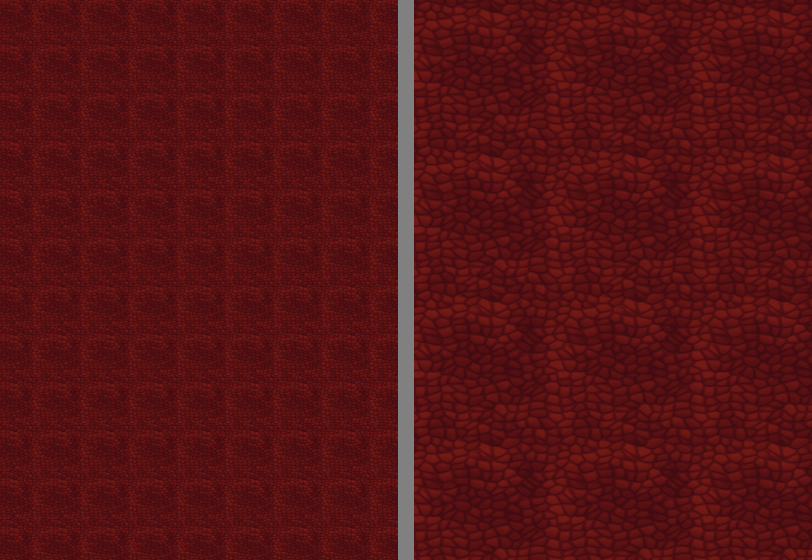
Left, the full canvas; right, a detail of the centre.
A Shadertoy shader for this texture:

```glsl
const float TAU = 6.2831853;
const float REPEATS_DOWN = 11.62;
const vec2 TILE_SHIFT = vec2(0.756, 0.013);
const vec2 GRAIN_COUNT = vec2(11.0, 17.0);
const vec3 CREASE_RED = vec3(0.250, 0.043, 0.068);
const vec3 HIDE_RED = vec3(0.333, 0.060, 0.070);
const vec3 WORN_RED = vec3(0.455, 0.102, 0.082);

vec2 hash2(vec2 p) {
    vec3 q = fract(p.xyx * vec3(0.1031, 0.1030, 0.0973));
    q += dot(q, q.yzx + 33.33);
    return fract((q.xx + q.yz) * q.zy);
}

// Value noise that wraps after the given number of cells
float wrappedNoise(vec2 p, vec2 period) {
    vec2 cell = floor(p);
    vec2 f = fract(p);
    f = f * f * (3.0 - 2.0 * f);
    float a = hash2(mod(cell, period)).x;
    float b = hash2(mod(cell + vec2(1.0, 0.0), period)).x;
    float c = hash2(mod(cell + vec2(0.0, 1.0), period)).x;
    float d = hash2(mod(cell + 1.0, period)).x;
    return mix(mix(a, b, f.x), mix(c, d, f.x), f.y);
}

// Wrapped cells: x = crease distance, y = upward tilt, z = random tone
vec3 pebbles(vec2 p, vec2 period) {
    vec2 base = floor(p);
    float nearest = 9.0;
    float second = 9.0;
    float tilt = 0.0;
    float tone = 0.0;
    for (int j = -1; j <= 1; j++) {
        for (int i = -1; i <= 1; i++) {
            vec2 cell = base + vec2(i, j);
            vec2 rnd = hash2(mod(cell, period) + 7.0);
            vec2 delta = p - cell - 0.5 - 0.8 * (rnd - 0.5);
            float d = length(delta);
            if (d < nearest) {
                second = nearest;
                nearest = d;
                tilt = -delta.y;
                tone = fract(rnd.x * 7.3 + rnd.y * 3.1);
            } else {
                second = min(second, d);
            }
        }
    }
    return vec3(second - nearest, tilt, tone);
}

// Soft spot around a centre, wrapped across tile borders
float softSpot(vec2 tile, vec2 centre, vec2 radius) {
    vec2 d = (fract(tile - centre + 0.5) - 0.5) / radius;
    return exp(-dot(d, d));
}

// Broad light and dark patches of one tile
float wear(vec2 tile) {
    float band = softSpot(tile, vec2(0.5, 0.0), vec2(0.6, 0.10));
    float column = softSpot(tile, vec2(0.0, 0.5), vec2(0.10, 0.8));
    float rubbed = softSpot(tile, vec2(0.40, 0.0), vec2(0.18, 0.06));
    float scuff = softSpot(tile, vec2(0.71, 0.73), vec2(0.14, 0.05));
    float hollow = softSpot(tile, vec2(0.52, 0.38), vec2(0.28, 0.22));
    float mottle = wrappedNoise(tile * 5.0, vec2(5.0)) - 0.5;
    return 0.12 * band + 0.10 * column + 0.20 * rubbed
         + 0.22 * scuff - 0.14 * hollow + 0.24 * mottle;
}

vec3 leather(vec2 tile) {
    // Bend the rows of grain without breaking the repeat
    vec2 bent = tile + 0.014 * sin(TAU * (tile.yx * vec2(2.0, 3.0) + tile));
    vec3 grain = pebbles(bent * GRAIN_COUNT, GRAIN_COUNT);
    float dome = smoothstep(0.0, 0.42, grain.x);
    float shade = 0.44 + 0.50 * (dome - 0.55) + 0.34 * grain.y
                + 0.24 * (grain.z - 0.5) + wear(tile);
    shade = clamp(shade, 0.0, 1.0);
    vec3 lower = mix(CREASE_RED, HIDE_RED, smoothstep(0.0, 0.5, shade));
    return mix(lower, WORN_RED, smoothstep(0.42, 1.0, shade));
}

void mainImage(out vec4 fragColor, in vec2 fragCoord) {
    vec3 colour = vec3(0.0);
    // Average four samples to smooth the fine creases
    for (int s = 0; s < 4; s++) {
        vec2 offset = vec2(s % 2, s / 2) * 0.5 - 0.25;
        vec2 p = (fragCoord + offset) / iResolution.y;
        vec2 tile = vec2(p.x, 1.0 - p.y) * REPEATS_DOWN - TILE_SHIFT;
        colour += leather(tile);
    }
    fragColor = vec4(colour / 4.0, 1.0);
}
```
